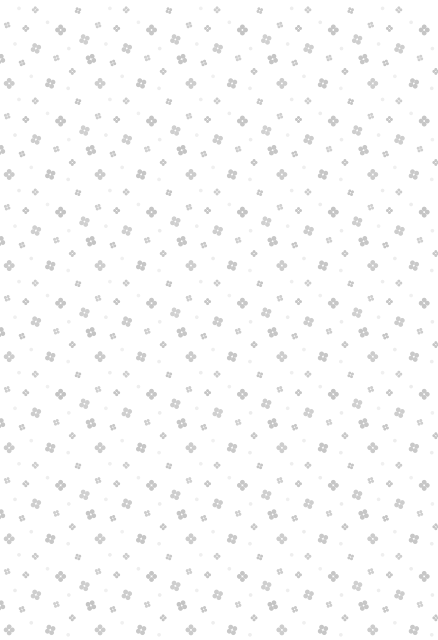
Reproduce this pattern procedurally as a WebGL 2 fragment shader.

```glsl
#version 300 es
precision highp float;
// Sparse floral print: four-petal grey flowers in two sizes and pale dots on white.
// Each motif has one place in a repeating tile; wrapping the offset to the nearest
// copy repeats it, and circle distances folded by symmetry draw the petals.

uniform vec2 u_resolution;
out vec4 outColor;

const float ROWS = 7.027;                  // tiles down the canvas
const vec2 TILE = vec2(0.998, 1.0);        // tile size, in tile heights
const float PETAL_OFFSET = 0.0335;         // petal centre from flower centre
const float PETAL_RADIUS = 0.0262;
const float EYE_RADIUS = 0.0095;           // white hole in the middle
const float SMALL_SCALE = 0.63;
const float DOT_RADIUS = 0.020;
const float TONE_JITTER = 0.016;           // tone change between repeats
const vec3 PAPER = vec3(1.0);
const vec3 DARK_GREY = vec3(0.770);
const vec3 LIGHT_GREY = vec3(0.815);
const vec3 DOT_GREY = vec3(0.935);

// Flowers: x, y from the tile's top left, turn in radians, lightness 0..1
const int LARGE_COUNT = 6;
const vec4 LARGE[LARGE_COUNT] = vec4[](
  vec4(0.667, 0.329, 0.00, 0.1), vec4(0.929, 0.433, 0.42, 0.9),
  vec4(0.395, 0.531, 0.40, 0.8), vec4(0.000, 0.649, -0.42, 0.1),
  vec4(0.101, 0.916, 0.00, 0.7), vec4(0.553, 0.916, 0.45, 0.3));
const int SMALL_COUNT = 7;
const vec4 SMALL[SMALL_COUNT] = vec4[](
  vec4(0.079, 0.275, -0.45, 0.9), vec4(0.284, 0.312, 0.00, 0.1),
  vec4(0.620, 0.637, -0.45, 0.9), vec4(0.242, 0.691, -0.40, 0.2),
  vec4(0.795, 0.784, 0.00, 0.2), vec4(0.388, 0.108, 0.00, 0.7),
  vec4(0.858, 0.116, 0.45, 0.2));
const int DOT_COUNT = 6;
const vec2 DOTS[DOT_COUNT] = vec2[](
  vec2(0.209, 0.092), vec2(0.523, 0.245), vec2(0.165, 0.483),
  vec2(0.757, 0.533), vec2(0.344, 0.838), vec2(0.750, 0.970));

float hash(vec2 p) {
  return fract(sin(dot(p, vec2(127.1, 311.7))) * 43758.5453);
}

// Coverage of a shape from its signed distance
float fill(float dist, float pixel) {
  return 1.0 - smoothstep(-0.6 * pixel, 0.6 * pixel, dist);
}

// Four round petals minus the eye
float flowerDistance(vec2 p, float turn, float scale) {
  float c = cos(turn), s = sin(turn);
  p = abs(mat2(c, s, -s, c) * p) / scale;
  if (p.y > p.x) p = p.yx;
  float petals = length(p - vec2(PETAL_OFFSET, 0.0)) - PETAL_RADIUS;
  return max(petals, EYE_RADIUS - length(p)) * scale;
}

// Paint one flower at every repeat of its place in the tile
vec3 paintFlower(vec3 base, vec2 p, vec4 flower, float scale, float pixel) {
  vec2 offset = p - flower.xy * TILE;
  vec2 cell = round(offset / TILE);
  float dist = flowerDistance(offset - cell * TILE, flower.z, scale);
  vec3 grey = mix(DARK_GREY, LIGHT_GREY, flower.w);
  grey += TONE_JITTER * (hash(cell + flower.xy) - 0.5);
  return mix(base, grey, fill(dist, pixel));
}

void main() {
  // Tile heights, measured down from the top left corner
  vec2 p = vec2(gl_FragCoord.x, u_resolution.y - gl_FragCoord.y);
  float pixel = ROWS / u_resolution.y;
  p *= pixel;

  vec3 color = PAPER;

  // Pale dots
  for (int i = 0; i < DOT_COUNT; i++) {
    vec2 offset = p - DOTS[i] * TILE;
    vec2 cell = round(offset / TILE);
    float dist = length(offset - cell * TILE) - DOT_RADIUS;
    vec3 grey = DOT_GREY + TONE_JITTER * (hash(cell + DOTS[i]) - 0.5);
    color = mix(color, grey, fill(dist, pixel));
  }

  // Flowers, small then large
  for (int i = 0; i < SMALL_COUNT; i++)
    color = paintFlower(color, p, SMALL[i], SMALL_SCALE, pixel);
  for (int i = 0; i < LARGE_COUNT; i++)
    color = paintFlower(color, p, LARGE[i], 1.0, pixel);

  outColor = vec4(color, 1.0);
}
```
